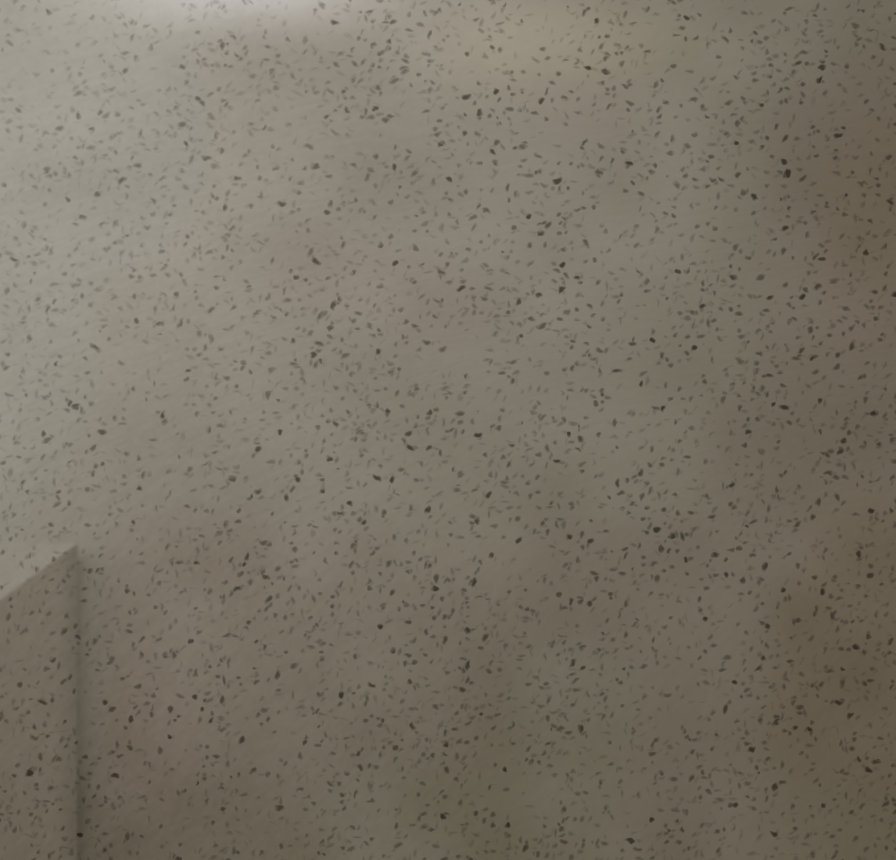
A Shadertoy shader for this texture:

```glsl
// Speckled stone slab in soft window light, with a small block at the lower left.

// Palette
const vec3 SHADE = vec3(0.385, 0.352, 0.295);
const vec3 LIT = vec3(0.59, 0.57, 0.525);
const vec3 SKY_GLOW = vec3(0.17, 0.18, 0.20);
const vec3 WARM_GLOW = vec3(0.08, 0.075, 0.062);
const vec3 ROSE_TINT = vec3(0.006, -0.003, -0.001);

// Specks, in units of the canvas height
const float FINE_CELLS = 104.0;
const float COARSE_CELLS = 60.0;
const float FINE_SIZE = 0.0028;
const float COARSE_SIZE = 0.0035;
const float SPECK_SOFTNESS = 0.0015;
const float SPECK_CONTRAST = 0.52;
const float GRAIN = 0.020;
const float MOTTLE = 0.16;

// Block
const float BLOCK_RIGHT = 0.090;
const float BLOCK_TOP = 0.368;
const float BLOCK_FRONT_LEFT = 0.302;
const float BLOCK_SOFTNESS = 0.004;

vec3 hash3(vec2 p) {
    vec3 q = fract(p.xyx * vec3(0.1031, 0.1030, 0.0973));
    q += dot(q, q.yxz + 33.33);
    return fract((q.xxy + q.yzz) * q.zyx);
}

float valueNoise(vec2 p) {
    vec2 i = floor(p), f = fract(p);
    f = f * f * (3.0 - 2.0 * f);
    float low = mix(hash3(i).x, hash3(i + vec2(1, 0)).x, f.x);
    float high = mix(hash3(i + vec2(0, 1)).x, hash3(i + vec2(1, 1)).x, f.x);
    return mix(low, high, f.y);
}

mat2 rotation(float a) {
    return mat2(cos(a), -sin(a), sin(a), cos(a));
}

// Darkness of scattered elongated chips, one candidate per cell
float specks(vec2 p, float cells, float size, float share, float lean, float soft) {
    vec2 home = floor(p * cells);
    float dark = 0.0;
    for (int y = -1; y <= 1; y++)
    for (int x = -1; x <= 1; x++) {
        vec2 id = home + vec2(x, y);
        vec3 place = hash3(id + cells);
        vec3 form = hash3(id + 3.0 * cells + 17.0);
        float cluster = valueNoise(id / cells * 24.0);
        if (place.z > share * (0.4 + 1.2 * cluster)) continue;
        vec2 q = p - (id + place.xy) / cells;
        q = rotation(lean + (form.x - 0.5) * 2.4) * q;
        vec2 radii = size * vec2(mix(0.65, 1.4, form.y), mix(0.42, 0.75, form.z));
        float dist = (length(q / radii) - 1.0) * radii.y;
        float strength = mix(0.25, 1.0, form.z * form.z);
        dark = max(dark, strength * (1.0 - smoothstep(-soft, soft, dist)));
    }
    return dark;
}

// Light falling from the upper left
vec3 slabColor(vec2 p) {
    float fall = pow(clamp(1.0 - p.x / 1.04, 0.0, 1.0), 1.15);
    float light = 0.12 + 0.24 * p.y + 0.92 * fall * smoothstep(-0.02, 0.75, p.y);
    light -= 0.16 * smoothstep(0.72, 1.04, p.x);
    light += MOTTLE * (valueNoise(p * 5.0 + 4.0) - 0.5);
    light += MOTTLE * (valueNoise(p * 14.0 + 9.0) - 0.5);
    vec3 color = mix(SHADE, LIT, light);
    color += ROSE_TINT * (2.0 * valueNoise(p * 6.0 + 31.0) - 1.0);
    vec2 sky = (p - vec2(0.29, 1.02)) / vec2(0.17, 0.05);
    vec2 warm = (p - vec2(0.63, 0.95)) / vec2(0.17, 0.06);
    return color + SKY_GLOW * exp(-dot(sky, sky)) + WARM_GLOW * exp(-dot(warm, warm));
}

// Cast shadow, lit top and dim front of the block
vec3 addBlock(vec3 color, vec2 p, float soft) {
    float below = 1.0 - smoothstep(BLOCK_TOP - 0.03, BLOCK_TOP, p.y);
    float beside = max(p.x - BLOCK_RIGHT, 0.0);
    color *= 1.0 - below * (0.19 * exp(-beside / 0.014) + 0.05 * exp(-beside / 0.08));

    float inside = 1.0 - smoothstep(-soft, soft, p.x - BLOCK_RIGHT);
    float ridge = mix(BLOCK_FRONT_LEFT, BLOCK_TOP, p.x / BLOCK_RIGHT);
    float underTop = 1.0 - smoothstep(-soft, soft, p.y - BLOCK_TOP);
    float front = 1.0 - smoothstep(-soft, soft, p.y - ridge);
    vec3 topColor = mix(SHADE, LIT, 0.78);
    vec3 frontColor = mix(SHADE, LIT, 0.12 + 0.75 * p.y);
    frontColor *= 1.0 - 0.10 * smoothstep(0.06, BLOCK_RIGHT, p.x);
    return mix(color, mix(topColor, frontColor, front), inside * underTop);
}

void mainImage(out vec4 fragColor, in vec2 fragCoord) {
    vec2 p = fragCoord / iResolution.y;
    float pixel = 1.0 / iResolution.y;
    vec3 color = addBlock(slabColor(p), p, max(BLOCK_SOFTNESS, pixel));

    // Chips are fainter and blurrier in the glare, slanted at the lower left
    float glare = smoothstep(0.75, 0.0, p.x) * smoothstep(0.1, 0.9, p.y);
    float lean = mix(0.75, 0.25, smoothstep(0.3, 0.9, p.y));
    float soft = max(SPECK_SOFTNESS * (1.0 + 0.4 * glare), 0.7 * pixel);
    vec2 wobble = vec2(valueNoise(p * 210.0), valueNoise(p * 210.0 + 57.0)) - 0.5;
    vec2 q = p + 0.003 * wobble;
    float fine = specks(q, FINE_CELLS, FINE_SIZE, 0.52, lean, soft);
    float coarse = specks(q, COARSE_CELLS, COARSE_SIZE, 0.32, lean, soft);
    float dark = max(0.65 * fine, coarse) * mix(1.0, 0.55, glare);
    color *= 1.0 - SPECK_CONTRAST * dark * vec3(0.97, 1.0, 1.03);

    // Faint slanted brushing and grain
    vec2 brushed = rotation(lean) * p * vec2(70.0, 190.0);
    float grain = 0.6 * valueNoise(brushed) + 0.4 * valueNoise(p * 240.0) - 0.5;
    color += GRAIN * grain * mix(1.5, 0.7, smoothstep(0.1, 0.8, p.x));
    fragColor = vec4(clamp(color, 0.0, 1.0), 1.0);
}
```
